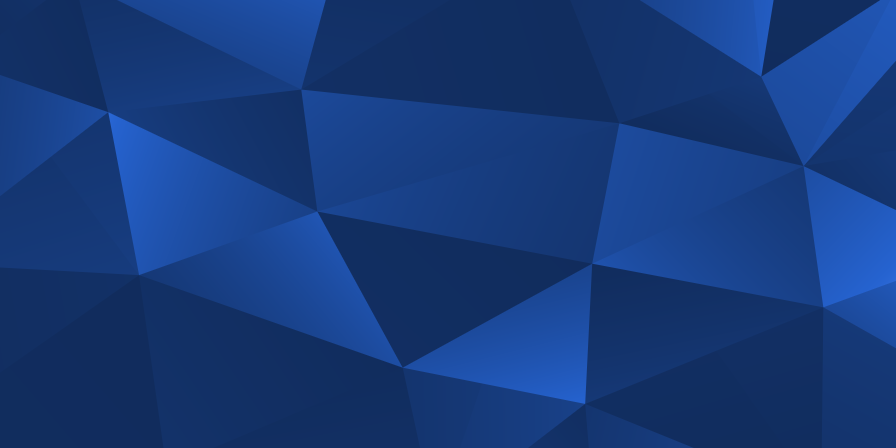
Give the GLSL for this background, as a Shadertoy shader.

```glsl
// Low-poly backdrop of large blue facets, each filled with its own linear gradient.
// A jittered lattice of upright columns and rising rows is split into triangles;
// tones are spread evenly over a ramp from navy to bright azure.

const vec2 ROW = vec2(0.48, 0.20);      // lattice step along a row, in canvas heights
const vec2 COLUMN = vec2(-0.02, 0.365); // lattice step up a column
const float JITTER = 0.27;              // vertex displacement, in cells
const float STEEP_BIAS = 0.6;           // below 1 favours the shallow diagonal
const vec2 ORIGIN = vec2(3.30, 2.45);
const vec2 TONE_STEP = vec2(0.7549, 0.5698); // low-discrepancy tone spread
const float TONE_NOISE = 0.16;
const float TONE_TOP = 0.93;            // brightest tone at a facet centre
const float TIP_TOP = 1.07;             // brightest tone at a facet tip
const float GRADIENT_SPAN = 0.38;       // largest tone change from centre to tip
const float FOLD_SHARE = 0.25;          // share of facets with a faint crease
const float FOLD_DEPTH = 0.04;
const vec3 BLUE = vec3(0.180, 0.475, 1.0);
const vec3 GLOSS = vec3(0.15, 0.09, 0.02);

vec3 hash3(vec2 p) {
    vec3 q = fract(p.xyx * vec3(0.1031, 0.1030, 0.0973));
    q += dot(q, q.yxz + 33.33);
    return fract((q.xxy + q.yzz) * q.zyx);
}

float cross2(vec2 a, vec2 b) {
    return a.x * b.y - a.y * b.x;
}

float area(vec2 a, vec2 b, vec2 c) {
    return cross2(b - a, c - a);
}

// Signed distance to the line a-b, positive on its left.
float edgeDistance(vec2 p, vec2 a, vec2 b) {
    return cross2(b - a, p - a) / max(length(b - a), 1e-4);
}

vec2 latticeVertex(vec2 cell) {
    vec2 moved = cell + JITTER * (2.0 * hash3(cell + 40.0).xy - 1.0);
    return mat2(ROW, COLUMN) * moved;
}

// Tone to colour: a long dark range, a steep rise and a pale gloss.
vec3 toneColour(float tone) {
    float level = 0.365 + 0.17 * tone + 0.31 * tone * tone * tone;
    return BLUE * level + GLOSS * smoothstep(0.81, 0.91, level);
}

// Colour of one triangle, premultiplied by its coverage of the pixel.
vec4 facet(vec2 p, vec2 a, vec2 b, vec2 c, vec2 cell, float side, float px) {
    float inside = min(edgeDistance(p, a, b),
                   min(edgeDistance(p, b, c), edgeDistance(p, c, a)));
    float cover = clamp(0.5 + inside / px, 0.0, 1.0);
    if (cover <= 0.0) return vec4(0.0);

    vec2 id = cell * 2.0 + vec2(side, 90.0);
    vec3 rnd = hash3(id);
    vec3 crease = hash3(id + 57.0);

    // Gradient coordinate, -1..1 across the triangle
    float angle = 6.2832 * rnd.x;
    vec2 dir = vec2(cos(angle), sin(angle));
    vec2 centre = (a + b + c) / 3.0;
    float extent = max(abs(dot(a - centre, dir)),
                   max(abs(dot(b - centre, dir)), abs(dot(c - centre, dir))));
    float along = dot(p - centre, dir) / extent;

    // Centre tone and a span that stays within the ramp
    float rank = fract(dot(cell, TONE_STEP) + 0.5 * side + TONE_NOISE * rnd.y);
    float tone = TONE_TOP * rank;
    float span = min(GRADIENT_SPAN * (0.25 + 0.75 * rnd.z), min(tone, TIP_TOP - tone));
    tone += span * along;

    // Faint crease from one corner to the opposite edge
    float fold = edgeDistance(p, a, mix(b, c, 0.25 + 0.5 * crease.y));
    tone -= FOLD_DEPTH * step(crease.x, FOLD_SHARE) * clamp(0.5 + fold / px, 0.0, 1.0);

    return vec4(toneColour(clamp(tone, 0.0, TIP_TOP)), 1.0) * cover;
}

void mainImage(out vec4 fragColor, in vec2 fragCoord) {
    float px = 1.0 / iResolution.y;
    mat2 basis = mat2(ROW, COLUMN);
    vec2 p = fragCoord * px + basis * ORIGIN;
    vec2 home = floor(inverse(basis) * p);

    // Displaced vertices let triangles reach into neighbouring cells
    vec4 sum = vec4(0.0);
    for (int y = -1; y <= 1; y++) {
        for (int x = -1; x <= 1; x++) {
            vec2 cell = home + vec2(x, y);
            vec2 a = latticeVertex(cell);
            vec2 b = latticeVertex(cell + vec2(1.0, 0.0));
            vec2 c = latticeVertex(cell + vec2(1.0, 1.0));
            vec2 d = latticeVertex(cell + vec2(0.0, 1.0));

            // Split where the smaller triangle stays large
            float steep = min(area(a, b, c), area(a, c, d));
            float shallow = min(area(a, b, d), area(b, c, d));
            if (STEEP_BIAS * steep > shallow) {
                sum += facet(p, a, b, c, cell, 0.0, px);
                sum += facet(p, a, c, d, cell, 1.0, px);
            } else {
                sum += facet(p, a, b, d, cell, 0.0, px);
                sum += facet(p, b, c, d, cell, 1.0, px);
            }
        }
    }
    fragColor = vec4(sum.rgb / max(sum.a, 1e-4), 1.0);
}
```
